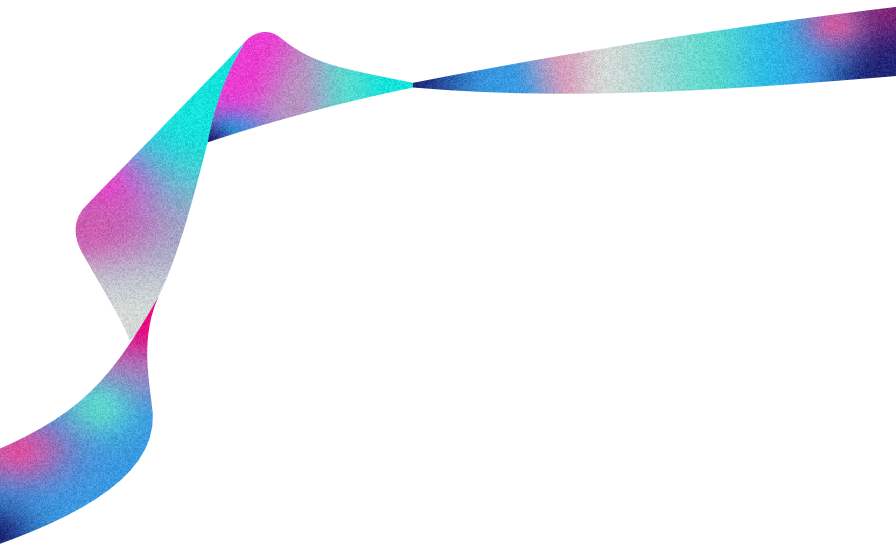
Write a Shadertoy shader that draws this background.

```glsl
const float GRID = 768.0; // design units across the canvas width, y pointing down

const vec3 CYAN = vec3(0.08, 0.89, 0.86);
const vec3 TEAL = vec3(0.36, 0.85, 0.81);
const vec3 BLUE = vec3(0.22, 0.60, 0.88);
const vec3 NAVY = vec3(0.11, 0.14, 0.46);
const vec3 MAGENTA = vec3(0.92, 0.24, 0.82);
const vec3 ROSE = vec3(0.86, 0.32, 0.64);
const vec3 CRIMSON = vec3(0.91, 0.03, 0.51);
const vec3 MAUVE = vec3(0.72, 0.58, 0.76);
const vec3 SILVER = vec3(0.83, 0.85, 0.84);

float hash(vec2 cell) {
    vec3 q = fract(cell.xyx * vec3(0.1031, 0.1030, 0.0973));
    q += dot(q, q.yzx + 33.33);
    return fract((q.x + q.y) * q.z);
}

// Outline state: x = squared distance, y = sign (negative inside)
void line(vec2 p, vec2 a, vec2 b, inout vec2 outline) {
    vec2 e = b - a, w = p - a;
    vec2 d = w - e * clamp(dot(w, e) / max(dot(e, e), 1e-6), 0.0, 1.0);
    outline.x = min(outline.x, dot(d, d));
    bool crosses = (a.y > p.y) != (b.y > p.y);
    if (crosses && w.x < e.x * w.y / e.y) outline.y = -outline.y;
}

void curve(vec2 p, vec2 a, vec2 b, vec2 c, vec2 d, inout vec2 outline) {
    const int STEPS = 14;
    vec2 last = a;
    for (int i = 1; i <= STEPS; i++) {
        float t = float(i) / float(STEPS), s = 1.0 - t;
        vec2 next = s*s*s*a + 3.0*s*s*t*b + 3.0*s*t*t*c + t*t*t*d;
        line(p, last, next, outline);
        last = next;
    }
}

float coverage(vec2 outline, float pixel) {
    return clamp(0.5 - outline.y * sqrt(outline.x) / pixel, 0.0, 1.0);
}

vec3 glow(vec3 base, vec3 tint, vec2 p, vec2 center, vec2 radius) {
    vec2 d = (p - center) / radius;
    return mix(base, tint, exp(-dot(d, d)));
}

vec3 stop(vec3 base, vec3 next, float from, float to, float x) {
    return mix(base, next, smoothstep(from, to, x));
}

// Long tail reaching the right border
float tailMask(vec2 p, float pixel) {
    vec2 o = vec2(1e9, 1.0);
    curve(p, vec2(354, 71), vec2(492, 44), vec2(630, 22), vec2(776, 5), o);
    line(p, vec2(776, 5), vec2(776, 64.5), o);
    curve(p, vec2(776, 64.5), vec2(630, 76.7), vec2(492, 87), vec2(354, 75), o);
    line(p, vec2(354, 75), vec2(354, 71), o);
    return coverage(o, pixel);
}

vec3 tailColor(vec2 p) {
    vec3 c = stop(NAVY, BLUE, 348.0, 425.0, p.x);
    c = stop(c, vec3(0.84, 0.62, 0.74), 435.0, 485.0, p.x + 0.3 * (60.0 - p.y));
    c = stop(c, SILVER, 478.0, 522.0, p.x);
    c = stop(c, TEAL, 510.0, 622.0, p.x);
    c = stop(c, vec3(0.17, 0.73, 0.90), 605.0, 665.0, p.x);
    c = stop(c, BLUE, 655.0, 705.0, p.x);
    c = stop(c, NAVY, 695.0, 758.0, p.x + 0.3 * (p.y - 40.0));
    c = glow(c, vec3(0.48, 0.13, 0.46), p, vec2(764, 8), vec2(40, 27));
    return glow(c, vec3(0.80, 0.36, 0.64), p, vec2(716, 20), vec2(27, 22));
}

// Rounded crest behind the fold
float crestMask(vec2 p, float pixel) {
    vec2 o = vec2(1e9, 1.0);
    curve(p, vec2(209, 37), vec2(217, 27), vec2(230, 24), vec2(240, 32), o);
    curve(p, vec2(240, 32), vec2(268, 55), vec2(290, 58), vec2(354, 71), o);
    line(p, vec2(354, 71), vec2(354, 75), o);
    curve(p, vec2(354, 75), vec2(300, 86), vec2(235, 103), vec2(178, 122), o);
    line(p, vec2(178, 122), vec2(175, 100), o);
    line(p, vec2(175, 100), vec2(209, 37), o);
    return coverage(o, pixel);
}

vec3 crestColor(vec2 p) {
    vec3 c = stop(MAGENTA, MAUVE, 215.0, 268.0, p.x + 0.45 * (p.y - 55.0));
    c = stop(c, TEAL, 255.0, 300.0, p.x);
    c = stop(c, CYAN, 290.0, 335.0, p.x);
    c = glow(c, BLUE, p, vec2(198, 112), vec2(30, 17));
    return glow(c, NAVY, p, vec2(178, 121), vec2(19, 15));
}

// Wide folded panel
float panelMask(vec2 p, float pixel) {
    vec2 o = vec2(1e9, 1.0);
    line(p, vec2(209, 37), vec2(74, 176), o);
    curve(p, vec2(74, 176), vec2(62, 188), vec2(63, 203), vec2(70, 216), o);
    curve(p, vec2(70, 216), vec2(88, 248), vec2(108, 280), vec2(111, 292), o);
    line(p, vec2(111, 292), vec2(126, 278), o);
    line(p, vec2(126, 278), vec2(135, 256), o);
    curve(p, vec2(135, 256), vec2(155, 215), vec2(168, 160), vec2(178, 122), o);
    curve(p, vec2(178, 122), vec2(184, 90), vec2(194, 63), vec2(209, 37), o);
    return coverage(o, pixel);
}

vec3 panelColor(vec2 p) {
    vec3 c = stop(CYAN, vec3(0.62, 0.68, 0.78), 110.0, 205.0, p.y);
    c = glow(c, MAGENTA, p, vec2(84, 160), vec2(46, 42));
    c = glow(c, vec3(0.80, 0.36, 0.69), p, vec2(72, 198), vec2(52, 38));
    return stop(c, SILVER, 195.0, 275.0, p.y);
}

// Lower sweep reaching the left border
float sweepMask(vec2 p, float pixel) {
    vec2 o = vec2(1e9, 1.0);
    curve(p, vec2(135, 256), vec2(120, 292), vec2(128, 325), vec2(131, 355), o);
    curve(p, vec2(131, 355), vec2(133, 405), vec2(75, 440), vec2(-8, 469), o);
    line(p, vec2(-8, 469), vec2(-8, 388), o);
    curve(p, vec2(-8, 388), vec2(70, 355), vec2(95, 325), vec2(135, 256), o);
    return coverage(o, pixel);
}

vec3 sweepColor(vec2 p) {
    vec3 c = stop(CRIMSON, vec3(0.66, 0.48, 0.74), 278.0, 322.0, p.y);
    c = stop(c, BLUE, 312.0, 365.0, p.y);
    c = glow(c, TEAL, p, vec2(84, 350), vec2(30, 25));
    c = glow(c, ROSE, p, vec2(14, 386), vec2(44, 29));
    return glow(c, NAVY, p, vec2(-4, 460), vec2(32, 27));
}

void mainImage(out vec4 fragColor, in vec2 fragCoord) {
    float pixel = GRID / iResolution.x;
    vec2 p = vec2(fragCoord.x, iResolution.y - fragCoord.y) * pixel;
    float grain = 0.11 * (hash(floor(p)) - 0.5);

    // Layers from back to front
    vec3 color = vec3(1.0);
    color = mix(color, tailColor(p) + grain, tailMask(p, pixel));
    color = mix(color, crestColor(p) + grain, crestMask(p, pixel));
    color = mix(color, panelColor(p) + grain, panelMask(p, pixel));
    color = mix(color, sweepColor(p) + grain, sweepMask(p, pixel));
    fragColor = vec4(clamp(color, 0.0, 1.0), 1.0);
}
```
